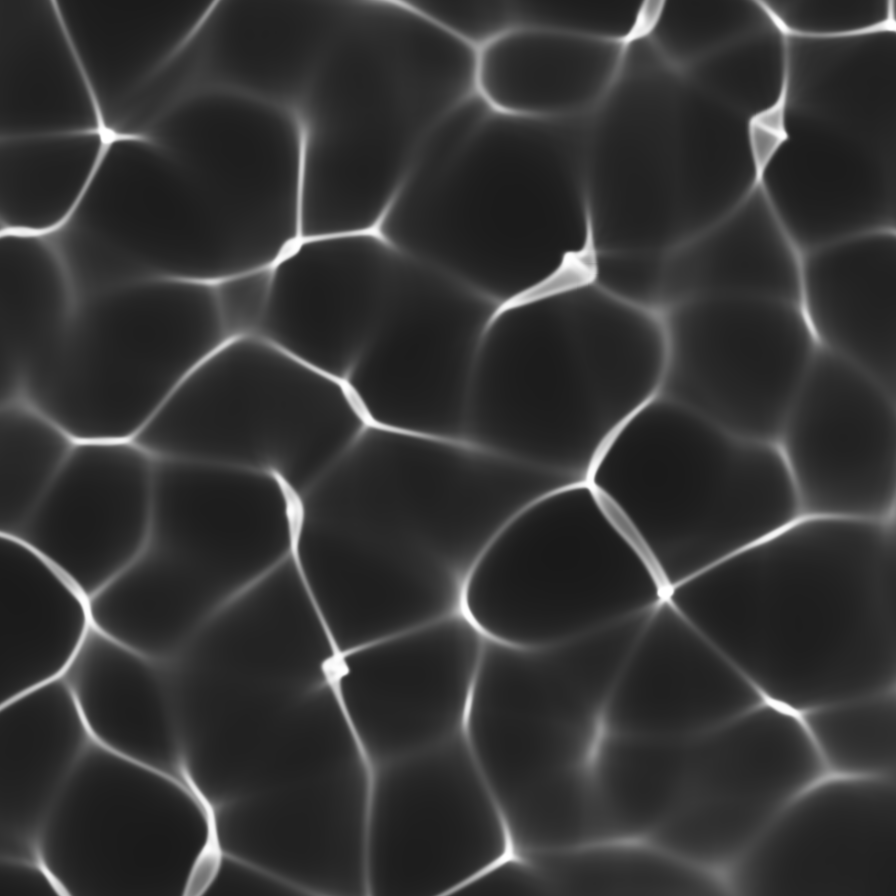
A Shadertoy shader for this texture:

```glsl
#define GRID 80.0      // light rays per canvas height
#define REACH 5        // rays searched on each side
#define COARSE 3.9     // frequency of the large waves
#define FINE 5.1       // frequency of the small waves
#define FOCUS 2.5      // lens strength of the surface
#define SPREAD 0.55    // ray footprint, in grid steps
#define BLUR 0.0021    // softness of the light lines
#define AMBIENT 0.07
#define GAIN 0.15

vec2 randomGradient(vec2 corner) {
    vec3 h = fract(corner.xyx * vec3(0.1031, 0.1030, 0.0973));
    h += dot(h, h.yzx + 33.33);
    return fract((h.xx + h.yz) * h.zy) * 2.0 - 1.0;
}

// Slope and curvature that one lattice corner adds to the surface
void addCorner(vec2 corner, vec2 r, inout vec2 slope, inout mat2 curve) {
    vec2 g = randomGradient(corner);
    float t = max(0.5 - dot(r, r), 0.0);
    float t2 = t * t, t3 = t2 * t, ramp = dot(g, r);
    slope += t2 * t2 * g - 8.0 * t3 * ramp * r;
    mat2 cross2 = outerProduct(g, r) + outerProduct(r, g);
    curve += 48.0 * t2 * ramp * outerProduct(r, r)
           - 8.0 * t3 * (cross2 + mat2(ramp));
}

// Simplex gradient noise, as its first and second derivatives
void addWaves(vec2 p, float scale, vec2 shift, inout vec2 slope, inout mat2 curve) {
    const float SKEW = 0.36603, UNSKEW = 0.21132;
    vec2 q = p * scale + shift;
    vec2 corner = floor(q + (q.x + q.y) * SKEW);
    vec2 r = q - corner + (corner.x + corner.y) * UNSKEW;
    vec2 side = r.x > r.y ? vec2(1.0, 0.0) : vec2(0.0, 1.0);
    vec2 layerSlope = vec2(0.0);
    addCorner(corner, r, layerSlope, curve);
    addCorner(corner + side, r - side + UNSKEW, layerSlope, curve);
    addCorner(corner + 1.0, r - 1.0 + 2.0 * UNSKEW, layerSlope, curve);
    slope += layerSlope / scale;
}

// Light that one refracted ray bundle leaves at a point, in grid units
float rayLight(vec2 source, vec2 target) {
    vec2 slope = vec2(0.0);
    mat2 curve = mat2(0.0);
    vec2 p = source / GRID;
    addWaves(p, COARSE, vec2(17.3, 41.7), slope, curve);
    addWaves(p, FINE, vec2(83.1, 29.4), slope, curve);

    // The footprint is stretched by the Jacobian of the refraction
    vec2 d = target - source - FOCUS * GRID * slope;
    mat2 jacobian = mat2(1.0) + FOCUS * curve;
    float blur = BLUR * GRID;
    mat2 shape = SPREAD * SPREAD * jacobian * jacobian + mat2(blur * blur);
    float det = max(determinant(shape), 1e-6);
    float dist2 = (shape[1][1] * d.x * d.x - 2.0 * shape[0][1] * d.x * d.y
                 + shape[0][0] * d.y * d.y) / det;
    return exp(-0.5 * dist2) / (6.2832 * sqrt(det));
}

void mainImage(out vec4 fragColor, in vec2 fragCoord) {
    vec2 target = fragCoord / iResolution.y * GRID;
    vec2 nearest = floor(target + 0.5);

    // Gather the rays that may land here
    float light = 0.0;
    for (int y = -REACH; y <= REACH; y++) {
        for (int x = -REACH; x <= REACH; x++) {
            light += rayLight(nearest + vec2(x, y), target);
        }
    }

    // Soft shoulder for the hot nodes
    float gray = tanh(AMBIENT + GAIN * light);
    fragColor = vec4(vec3(gray), 1.0);
}
```
